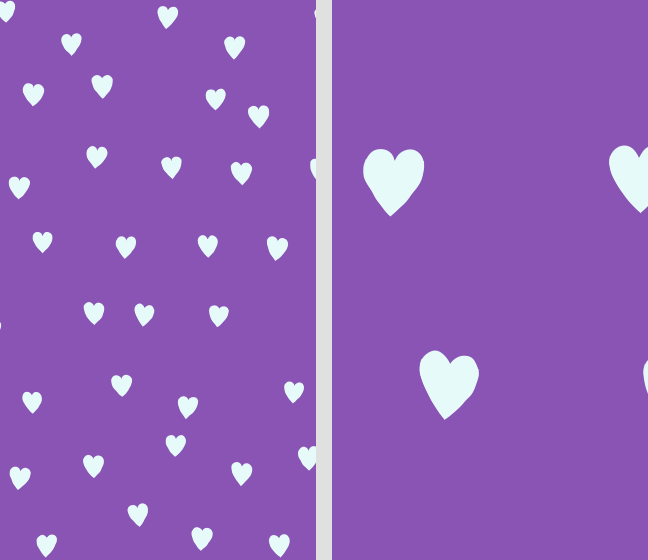
Left, the full canvas; right, a detail of the centre.
A WebGL 2 fragment shader for this pattern:

```glsl
#version 300 es
precision highp float;

// Small pale hearts scattered loosely over a flat violet ground.
// Each heart sits in a jittered cell of a staggered grid; its distance field
// joins two elliptical lobes to a tapering body, roughened by gradient noise.

uniform vec2 u_resolution;
out vec4 fragColor;

const vec3 VIOLET = vec3(0.54, 0.33, 0.71);
const vec3 PALE_ICE = vec3(0.905, 0.98, 0.98);

const vec2 CELL = vec2(0.25, 0.2286);   // in canvas widths
const float HALF_WIDTH = 0.0325;        // of one heart, in canvas widths
const float JITTER = 0.27;              // in cells, each way

vec2 hash2(vec2 p) {
    vec2 q = vec2(dot(p, vec2(127.1, 311.7)), dot(p, vec2(269.5, 183.3)));
    return fract(sin(q) * 43758.55);
}

float gradientNoise(vec2 p) {
    vec2 i = floor(p);
    vec2 f = p - i;
    vec2 u = f * f * f * (f * (f * 6.0 - 15.0) + 10.0);
    vec2 e = vec2(0.0, 1.0);
    float a = dot(hash2(i) * 2.0 - 1.0, f);
    float b = dot(hash2(i + e.yx) * 2.0 - 1.0, f - e.yx);
    float c = dot(hash2(i + e.xy) * 2.0 - 1.0, f - e.xy);
    float d = dot(hash2(i + e.yy) * 2.0 - 1.0, f - e.yy);
    return mix(mix(a, b, u.x), mix(c, d, u.x), u.y);
}

mat2 rotation(float angle) {
    float c = cos(angle), s = sin(angle);
    return mat2(c, s, -s, c);
}

// Approximate distance to a heart of half width 1, widest at y = 0.
float heartDistance(vec2 p, float tipDepth) {
    float x = abs(p.x);

    // Rounded lobes
    vec2 radii = vec2(0.52, 0.55);
    float lobe = (length((vec2(x, p.y) - vec2(0.48, 0.0)) / radii) - 1.0) * radii.x;

    // Body tapering to the tip, cut off at the notch
    const float TAPER = 1.8;
    float t = abs(p.y) / tipDepth;
    float slope = TAPER / tipDepth * pow(t, TAPER - 1.0);
    float side = (x - 1.0 + pow(t, TAPER)) / sqrt(1.0 + slope * slope);
    float body = max(side, p.y - 0.2);

    return min(lobe, body);
}

// Distance to the heart of one cell, varied in place, tilt, size and lean.
float cellHeart(vec2 p, vec2 id) {
    vec2 place = hash2(id + 17.0) * 2.0 - 1.0;
    vec2 pose = hash2(id + 53.0) * 2.0 - 1.0;
    vec2 form = hash2(id + 91.0) * 2.0 - 1.0;

    float stagger = 0.5 * mod(id.y, 2.0);
    vec2 centre = (id + 0.5 + vec2(stagger, 0.0) + JITTER * place) * CELL;
    float size = HALF_WIDTH * (1.0 + 0.05 * pose.y);

    vec2 q = rotation(0.14 * pose.x) * (p - centre) / size;
    q.y += 0.5 + 0.08 * form.x * q.x;
    float wobble = 0.07 * gradientNoise(q * 1.6 + id * 7.3);
    return (heartDistance(q, 1.62 + 0.1 * form.y) + wobble) * size;
}

// Nearest heart among the surrounding cells.
float scatteredHearts(vec2 p) {
    vec2 home = floor(p / CELL);
    float nearest = 1.0;
    for (int j = -1; j <= 1; j++) {
        for (int i = -1; i <= 1; i++) {
            nearest = min(nearest, cellHeart(p, home + vec2(i, j)));
        }
    }
    return nearest;
}

void main() {
    vec2 p = gl_FragCoord.xy / u_resolution.x;
    float edge = 0.6 / u_resolution.x;
    float heart = 1.0 - smoothstep(-edge, edge, scatteredHearts(p));
    fragColor = vec4(mix(VIOLET, PALE_ICE, heart), 1.0);
}
```
